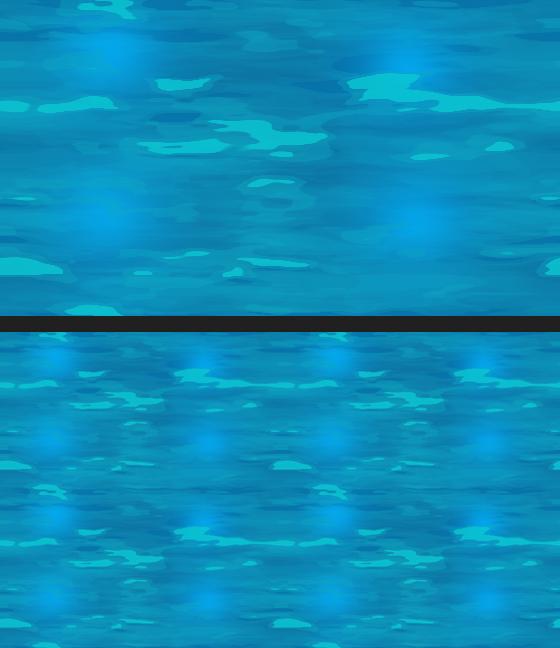
Top: one tile. Bottom: repeated 2 by 2.
Give the GLSL for this texture, as a Shadertoy shader.

```glsl
float hash(vec2 p, float seed) {
    vec3 q = fract(vec3(p.xyx + seed * 17.3) * vec3(0.1031, 0.1030, 0.0973));
    q += dot(q, q.yzx + 33.33);
    return fract((q.x + q.y) * q.z);
}

// Value noise on a lattice that repeats after a whole period
float noise(vec2 uv, vec2 period, float seed) {
    vec2 p = uv * period;
    vec2 cell = floor(p), f = p - cell;
    f = f * f * f * (f * (f * 6.0 - 15.0) + 10.0);
    vec2 a = mod(cell, period), b = mod(cell + 1.0, period);
    return mix(mix(hash(a, seed), hash(vec2(b.x, a.y), seed), f.x),
               mix(hash(vec2(a.x, b.y), seed), hash(b, seed), f.x), f.y);
}

float fbm(vec2 uv, vec2 period, float seed) {
    float sum = 0.0, gain = 0.57;
    for (int i = 0; i < 3; i++) {
        sum += gain * noise(uv, period, seed + float(i));
        period *= 2.0;
        gain *= 0.5;
    }
    return sum;
}

void mainImage(out vec4 fragColor, in vec2 fragCoord) {
    vec2 uv = fragCoord / iResolution.xy;
    float aspect = iResolution.x / iResolution.y;

    // Wavering of the currents
    vec2 flow = uv + vec2(0.09, 0.045) * (vec2(fbm(uv, vec2(4.0, 7.0), 1.0),
                                              fbm(uv, vec2(5.0, 6.0), 5.0)) - 0.5);

    // One pool of light per quarter of the tile
    float core = 0.0, halo = 0.0;
    for (int i = 0; i < 4; i++) {
        vec2 cell = vec2(i % 2, i / 2);
        vec2 jitter = vec2(hash(cell, 11.0), hash(cell, 12.0)) - 0.5;
        vec2 center = (cell + 0.5 + 0.35 * jitter) * 0.5;
        vec2 d = (fract(uv - center + 0.5) - 0.5) * vec2(aspect * 0.8, 1.0);
        float r2 = dot(d, d);
        core += (0.65 + 0.35 * hash(cell, 13.0)) * exp(-r2 * 90.0);
        halo += exp(-r2 * 22.0);
    }

    // Soft water body
    float body = fbm(flow, vec2(3.0, 8.0), 20.0);
    vec3 water = mix(vec3(0.05, 0.49, 0.655), vec3(0.05, 0.57, 0.71),
                     smoothstep(0.25, 0.72, body));
    water = mix(water, vec3(0.03, 0.57, 0.80), 0.6 * min(halo, 1.0));

    // Thin overlapping sheets with crisp borders
    for (int i = 0; i < 6; i++) {
        float k = float(i);
        float sheet = fbm(flow, vec2(3.0 + mod(k, 3.0), 10.0 + 3.0 * k), 30.0 + 4.0 * k);
        float tone = i % 2 == 0 ? 1.0 : -1.0;
        water += tone * vec3(0.0, 0.017, 0.012) * smoothstep(0.55, 0.575, sheet);
    }

    // Long dark streaks
    float streak = fbm(flow, vec2(3.0, 19.0), 60.0) - 0.07 * halo;
    water = mix(water, vec3(0.03, 0.47, 0.66), 0.4 * smoothstep(0.63, 0.67, streak));
    water = mix(water, vec3(0.02, 0.42, 0.65), 0.55 * smoothstep(0.71, 0.725, streak));

    // Blue light, then turquoise patches gathered around it
    water = mix(water, vec3(0.01, 0.68, 0.96), 0.85 * min(core, 1.0));
    float patches = fbm(flow, vec2(6.0, 15.0), 70.0) + 0.11 * min(halo, 1.0);
    water = mix(water, vec3(0.05, 0.66, 0.76), 0.38 * smoothstep(0.63, 0.65, patches));
    water = mix(water, vec3(0.04, 0.79, 0.83), 0.75 * smoothstep(0.735, 0.75, patches));

    fragColor = vec4(water, 1.0);
}
```
